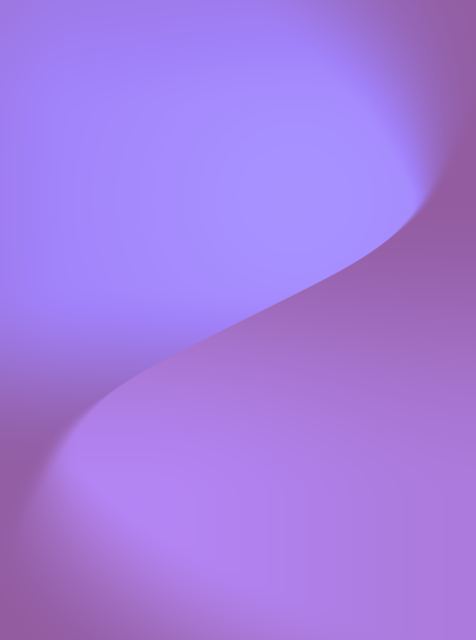
This background is drawn by a Shadertoy shader. Its source:

```glsl
// Two soft violet glows meeting along an S-shaped fold that rises to the right.
// Each side gets a brightness from smooth falloffs, mapped through a colour ramp;
// the fold is crisp at its centre and melts away towards both ends.

const vec3 UPPER_DARK  = vec3(0.575, 0.370, 0.645);
const vec3 UPPER_MID   = vec3(0.630, 0.505, 0.975);
const vec3 UPPER_LIGHT = vec3(0.655, 0.568, 1.000);
const vec3 LOWER_DARK  = vec3(0.575, 0.360, 0.630);
const vec3 LOWER_MID   = vec3(0.650, 0.452, 0.800);
const vec3 LOWER_LIGHT = vec3(0.702, 0.520, 0.955);

const float FOLD_X = 0.53;

// Smooth rise from 0 to 1, centred on mid
float rise(float mid, float halfWidth, float v) {
    return smoothstep(mid - halfWidth, mid + halfWidth, v);
}

// Three-colour ramp with its middle colour at position knee
vec3 ramp(vec3 dark, vec3 mid, vec3 light, float knee, float t) {
    vec3 low = mix(dark, mid, clamp(t / knee, 0.0, 1.0));
    return mix(low, light, clamp((t - knee) / (1.0 - knee), 0.0, 1.0));
}

// Height of the fold: nearly straight, bending steeply at the ends
float foldHeight(float x) {
    float d = x - FOLD_X;
    float bend = d > 0.0 ? 7.0 : 4.5;
    return 0.507 + 0.37 * d + bend * d * d * d * d * d;
}

// Brightness of the upper glow
float upperGlow(vec2 p) {
    float up = max(p.y - 0.7, 0.0);
    float right = 1.0 - rise(0.90 - 1.78 * up * up, 0.04 + 0.7 * up, p.x);
    float base = smoothstep(0.27, 0.56, p.y);
    float top = 1.0 - 0.22 * smoothstep(0.82, 1.05, p.y);
    float left = 1.0 - 0.15 * (1.0 - smoothstep(-0.05, 0.15, p.x));
    vec2 q = (p - vec2(0.62, 0.69)) / vec2(0.42, 0.30);
    float core = 0.8 + 0.2 * exp(-dot(q, q));
    return core * right * base * top * left;
}

// Brightness of the lower glow
float lowerGlow(vec2 p) {
    float down = max(0.27 - p.y, 0.0);
    float left = rise(0.10 + 4.8 * down * down, 0.07 + 1.3 * down, p.x);
    float shade = 1.0 - smoothstep(0.22, 0.72, p.y);
    float right = 1.0 - 0.3 * smoothstep(0.3, 1.0, p.x);
    return left * shade * right;
}

void mainImage(out vec4 fragColor, in vec2 fragCoord) {
    vec2 p = fragCoord / iResolution.xy;

    vec3 upper = ramp(UPPER_DARK, UPPER_MID, UPPER_LIGHT, 0.8, upperGlow(p));
    vec3 lower = ramp(LOWER_DARK, LOWER_MID, LOWER_LIGHT, 0.5, lowerGlow(p));

    // Blend across the fold, softer towards its ends
    float softness = 1.0 / iResolution.y
                   + 0.06 * smoothstep(0.28, 0.55, abs(p.x - FOLD_X));
    float above = rise(foldHeight(p.x), softness, p.y);

    fragColor = vec4(mix(lower, upper, above), 1.0);
}
```
